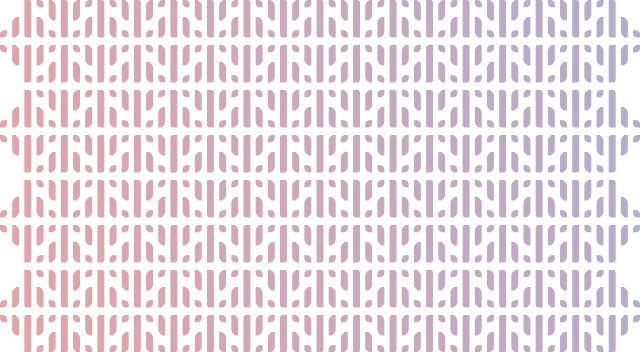
A WebGL 1 fragment shader for this pattern:

```glsl
precision highp float;

uniform vec2 u_resolution;

// Lengths are in column pitches; the canvas is CANVAS_WIDTH of them wide.
const float COLUMNS = 53.0;
const float STROKE = 0.57;
const float CANVAS_WIDTH = COLUMNS - 1.0 + STROKE;
const float ROW_PITCH = 3.696;
const float ROW_HEIGHT = 3.08;
const float LONG_LEAF = 1.68;
const float SHORT_LEAF = 0.60;
const float LONG_RADIUS = 0.50;
const float SHORT_RADIUS = 0.36;
const float BAR_RADIUS = 0.22;
const float TIP_RADIUS = 0.05;
const float GRADIENT_TILT = 0.13;
const vec3 PAPER = vec3(1.0);
const vec3 ROSE = vec3(0.90, 0.64, 0.66);
const vec3 MAUVE = vec3(0.80, 0.66, 0.73);
const vec3 LAVENDER = vec3(0.69, 0.68, 0.81);

// Box with one diagonal pair of corners rounded; lean picks the pair.
float leafDistance(vec2 p, vec2 halfSize, float radius, float lean) {
  float r = p.x * p.y * lean > 0.0 ? radius : TIP_RADIUS;
  r = min(r, min(halfSize.x, halfSize.y) * 2.0);
  vec2 q = abs(p) - halfSize + r;
  return length(max(q, 0.0)) + min(max(q.x, q.y), 0.0) - r;
}

// A leaf standing between two heights of its column.
float strokeDistance(vec2 p, float bottom, float top, float radius, float lean) {
  vec2 center = vec2(0.5 * STROKE, 0.5 * (bottom + top));
  return leafDistance(p - center, vec2(0.5 * STROKE, 0.5 * (top - bottom)), radius, lean);
}

float patternDistance(vec2 p) {
  float gap = 1.0 - STROKE;
  float column = clamp(floor(p.x + 0.5 * gap), 0.0, COLUMNS - 1.0);
  float row = floor((p.y + 0.5 * (ROW_PITCH - ROW_HEIGHT)) / ROW_PITCH);
  vec2 local = p - vec2(column, row * ROW_PITCH);

  // Alternate rows mirror each other.
  if (mod(row, 2.0) < 0.5) local.y = ROW_HEIGHT - local.y;

  // Every third column is a full bar, with a pair of split columns between.
  float group = floor((column + 0.5) / 3.0);
  float slot = column - 3.0 * group;
  if (slot > 1.5) return strokeDistance(local, 0.0, ROW_HEIGHT, BAR_RADIUS, 1.0);

  // Neighbouring pairs are mirrored left to right.
  float lean = mod(group, 2.0) < 0.5 ? -1.0 : 1.0;
  bool longOnTop = mod(group + slot, 2.0) < 0.5;
  float lowerSize = longOnTop ? SHORT_LEAF : LONG_LEAF;
  float upperSize = longOnTop ? LONG_LEAF : SHORT_LEAF;
  float lowerRadius = longOnTop ? SHORT_RADIUS : LONG_RADIUS;
  float upperRadius = longOnTop ? LONG_RADIUS : SHORT_RADIUS;
  float d = strokeDistance(local, 0.0, lowerSize, lowerRadius, lean);

  // The outermost pairs keep only their lower leaves.
  bool outer = column < 1.5 || column > COLUMNS - 2.5;
  if (!outer) {
    d = min(d, strokeDistance(local, ROW_HEIGHT - upperSize, ROW_HEIGHT, upperRadius, lean));
  }
  return d;
}

vec3 inkColor(vec2 uv) {
  float t = mix(uv.x, uv.y, GRADIENT_TILT);
  vec3 left = mix(ROSE, MAUVE, clamp(2.0 * t, 0.0, 1.0));
  return mix(left, LAVENDER, clamp(2.0 * t - 1.0, 0.0, 1.0));
}

void main() {
  float pixel = CANVAS_WIDTH / u_resolution.x;
  vec2 fromTop = vec2(gl_FragCoord.x, u_resolution.y - gl_FragCoord.y);
  float coverage = clamp(0.5 - patternDistance(fromTop * pixel) / pixel, 0.0, 1.0);
  vec3 ink = inkColor(gl_FragCoord.xy / u_resolution);
  gl_FragColor = vec4(mix(PAPER, ink, coverage), 1.0);
}
```
